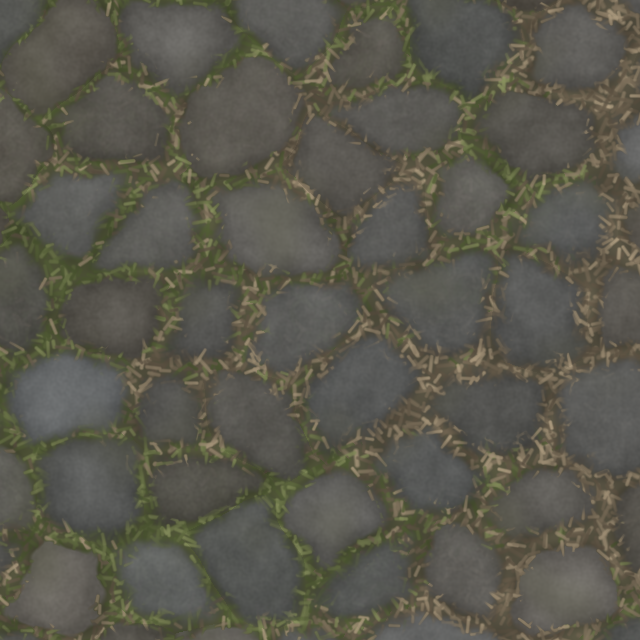
Reproduce this texture procedurally as a WebGL 2 fragment shader.

```glsl
#version 300 es
precision highp float;
// Worn grey cobbles with dry straw and grass packed into the joints.
// Stones are rounded Voronoi cells on staggered rows; the litter is made of
// layered, randomly turned short blades that fray the stone edges.
uniform vec2 u_resolution;
out vec4 fragColor;

vec2 hash2(vec2 p) {
  vec3 q = fract(p.xyx * vec3(0.1031, 0.1030, 0.0973));
  q += dot(q, q.yzx + 33.33);
  return fract((q.xx + q.yz) * q.zy);
}

float gradientNoise(vec2 p) {
  vec2 i = floor(p), f = p - i;
  vec2 u = f * f * f * (f * (f * 6.0 - 15.0) + 10.0);
  vec2 e = vec2(0.0, 1.0);
  float a = dot(hash2(i) * 2.0 - 1.0, f);
  float b = dot(hash2(i + e.yx) * 2.0 - 1.0, f - e.yx);
  float c = dot(hash2(i + e) * 2.0 - 1.0, f - e);
  float d = dot(hash2(i + 1.0) * 2.0 - 1.0, f - 1.0);
  return mix(mix(a, b, u.x), mix(c, d, u.x), u.y);
}

// Centre of the stone in a cell; odd rows are shifted by half a stone.
vec2 stoneSite(vec2 cell) {
  vec2 shift = vec2(0.5 * mod(cell.y, 2.0), 0.0);
  return cell + 0.5 + shift + 0.72 * (hash2(cell + 51.0) - 0.5);
}

// Rounded distance to the cell border; also gives the cell and its centre.
float stoneDistance(vec2 p, out vec2 cell, out vec2 site) {
  vec2 base = floor(p);
  float nearest = 1e3;
  for (int y = -2; y <= 2; y++)
    for (int x = -2; x <= 2; x++) {
      vec2 c = base + vec2(x, y), s = stoneSite(c);
      float d = distance(p, s);
      if (d < nearest) { nearest = d; cell = c; site = s; }
    }
  float sum = 1e-6;
  for (int y = -2; y <= 2; y++)
    for (int x = -2; x <= 2; x++) {
      vec2 c = cell + vec2(x, y);
      if (c == cell) continue;
      vec2 s = stoneSite(c);
      float border = dot(0.5 * (s + site) - p, normalize(s - site));
      sum += exp(-14.0 * border);
    }
  return -log(sum) / 14.0;
}

// Overlapping blades on dark soil; green sets the share of fresh ones.
vec3 litter(vec2 p, float green) {
  vec3 color = mix(vec3(0.33, 0.31, 0.25), vec3(0.29, 0.31, 0.20), green);
  for (int layer = 0; layer < 4; layer++) {
    vec2 q = p * (36.0 + 5.0 * float(layer)) + 17.3 * float(layer);
    vec2 base = floor(q);
    for (int y = -1; y <= 1; y++)
      for (int x = -1; x <= 1; x++) {
        vec2 c = base + vec2(x, y);
        vec2 id = c + 101.0 * float(layer);
        vec2 shape = hash2(id + 7.0), tint = hash2(id + 29.0);
        vec2 r = q - c - hash2(id);
        float turn = 6.2832 * shape.x;
        vec2 axis = vec2(cos(turn), sin(turn));
        float reach = 0.2 + 0.4 * shape.y;
        float along = clamp(dot(r, axis), -reach, reach);
        float blade = 1.0 - smoothstep(0.03, 0.23, length(r - axis * along));
        float pale = tint.x * tint.x;
        vec3 dry = mix(vec3(0.35, 0.31, 0.25), vec3(0.68, 0.61, 0.50), pale);
        vec3 fresh = mix(vec3(0.28, 0.32, 0.18), vec3(0.52, 0.55, 0.36), pale);
        color = mix(color, tint.y < green ? fresh : dry, 0.8 * blade);
      }
  }
  return color * (1.0 + 0.28 * gradientNoise(p * 16.0));
}

void main() {
  vec2 uv = gl_FragCoord.xy / u_resolution.y;

  // Joints: greener to the left, drier to the right.
  float green = smoothstep(-0.35, 0.6,
      gradientNoise(uv * 3.5 + 4.0) + 0.38 - 0.65 * uv.x);
  vec3 joint = litter(uv, green);

  // Stone layout with slightly bent outlines.
  vec2 p = uv * vec2(6.0, 7.0) + 20.0;
  p += 0.16 * vec2(gradientNoise(p * 1.9), gradientNoise(p * 1.9 + 40.0));
  vec2 cell, site;
  float d = stoneDistance(p, cell, site);
  vec2 trait = hash2(cell + 83.0), finish = hash2(cell + 137.0);
  d -= mix(0.03, 0.13, trait.x);

  // Stone surface: own tone, soft dome, mottling and fine grain.
  vec3 stone = mix(vec3(0.325, 0.32, 0.30), vec3(0.395, 0.395, 0.385), trait.y);
  stone += mix(vec3(0.015, 0.0, -0.012), vec3(-0.010, 0.0, 0.016), finish.x);
  stone += 0.07 * smoothstep(0.65, 1.0, finish.y) * smoothstep(0.05, 0.4, d);
  stone += 0.035 * (p.y - site.y) + 0.06 * gradientNoise(uv * 19.0);
  stone += 0.03 * gradientNoise(uv * 70.0) + 0.025 * gradientNoise(uv * 170.0);
  stone *= mix(0.88, 1.0, smoothstep(0.0, 0.13, d));
  float moss = smoothstep(0.0, 0.5, gradientNoise(uv * 8.0 + 9.0));
  stone = mix(stone, vec3(0.36, 0.36, 0.29), 0.4 * moss);

  // Bright blades lie over the edges; some stones sink softly into the soil.
  float brightness = dot(joint, vec3(0.3, 0.5, 0.2));
  float frayed = d - 0.35 * (brightness - 0.37) + 0.09 * gradientNoise(uv * 32.0);
  float softness = mix(0.025, 0.08, finish.x);
  float cover = smoothstep(-softness, softness, frayed);
  joint *= 1.0 - 0.14 * smoothstep(-0.10, 0.0, d);

  fragColor = vec4(mix(joint, stone, cover * mix(0.88, 1.0, finish.y)), 1.0);
}
```
